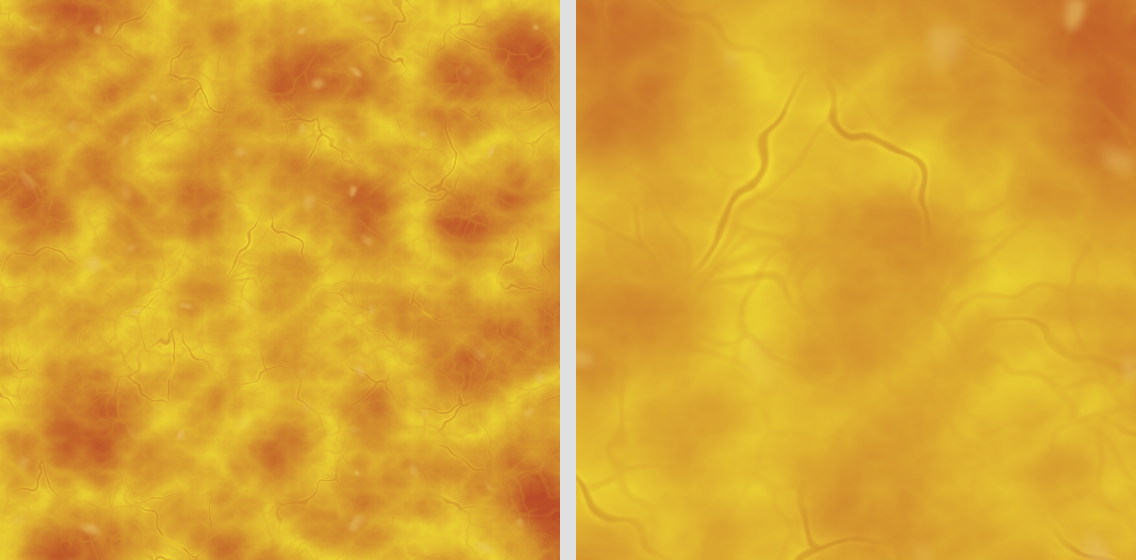
Left, the full canvas; right, a detail of the centre.
Write a WebGL 2 fragment shader that draws this texture.

```glsl
#version 300 es
precision highp float;
// Amber resin: cloudy rust patches in yellow, with fine winding veins and pale flecks.

uniform vec2 u_resolution;
out vec4 fragColor;

// Integer hash of a lattice point, two values in 0..1.
vec2 hash2(vec2 cell) {
    uvec2 v = uvec2(ivec2(cell)) * 1664525u + 1013904223u;
    v.x += v.y * 1664525u;
    v.y += v.x * 1664525u;
    v ^= v >> 16u;
    v.x += v.y * 1664525u;
    v.y += v.x * 1664525u;
    v ^= v >> 16u;
    return vec2(v >> 8u) / 16777216.0;
}

// Gradient noise, roughly -0.6..0.6.
float noise(vec2 p) {
    vec2 i = floor(p), f = p - i;
    vec2 s = f * f * f * (f * (f * 6.0 - 15.0) + 10.0);
    vec4 n;
    for (int k = 0; k < 4; k++) {
        vec2 corner = vec2(k & 1, k >> 1);
        vec2 slope = hash2(i + corner) * 2.0 - 1.0;
        n[k] = dot(slope / max(length(slope), 0.001), f - corner);
    }
    return mix(mix(n.x, n.y, s.x), mix(n.z, n.w, s.x), s.y);
}

// Folded noise with softened creases: low along the folds, high in the patches.
float patches(vec2 p) {
    float sum = 0.0, amp = 1.0;
    for (int k = 0; k < 6; k++) {
        float n = noise(p);
        sum += amp * sqrt(n * n + 0.0025);
        p = p * 2.0 + 17.0;
        amp *= 0.5;
    }
    return sum;
}

// Distance to the nearest border between scattered cells.
float borderDistance(vec2 p) {
    vec2 i = floor(p), f = p - i, nearest = vec2(0.0);
    float best = 9.0, border = 9.0;
    for (int y = -1; y <= 1; y++)
    for (int x = -1; x <= 1; x++) {
        vec2 o = vec2(x, y);
        vec2 r = o + hash2(i + o) - f;
        if (dot(r, r) < best) { best = dot(r, r); nearest = r; }
    }
    for (int y = -2; y <= 2; y++)
    for (int x = -2; x <= 2; x++) {
        vec2 o = vec2(x, y);
        vec2 r = o + hash2(i + o) - f, across = r - nearest;
        if (dot(across, across) > 0.0001)
            border = min(border, dot(0.5 * (r + nearest), normalize(across)));
    }
    return border;
}

void main() {
    float side = min(u_resolution.x, u_resolution.y);
    vec2 uv = gl_FragCoord.xy / side;

    // Cloudy base, wider than tall
    float glow = clamp(1.17 - 1.5 * patches(uv * vec2(3.4, 4.0) + 22.0), 0.0, 1.0);
    vec3 color = mix(vec3(0.73, 0.30, 0.155), vec3(0.915, 0.81, 0.195), glow);

    // Crinkled coordinates shared by veins and flecks, with their local stretch
    vec2 crinkle = 0.045 * vec2(noise(uv * 13.0 + 5.0), noise(uv * 13.0 + 70.0))
                 + 0.011 * vec2(noise(uv * 43.0 + 9.0), noise(uv * 43.0 + 90.0));
    vec2 p = uv + crinkle;
    float stretch = max(0.6, 0.5 * side * (length(dFdx(p)) + length(dFdy(p))));

    // Two faint webs of mid-toned veins, each broken into regions
    for (int k = 0; k < 2; k++) {
        float scale = 13.0 + 8.0 * float(k);
        float web = borderDistance(p * scale + 40.0) / (scale * stretch);
        float region = smoothstep(-0.2, 0.3, noise(uv * 7.0 + 120.0 + 35.0 * float(k)));
        float line = 1.0 - smoothstep(0.0004, 0.004, web);
        color = mix(color, vec3(0.84, 0.60, 0.175), 0.27 * region * line);
    }

    // Sparse thin cracks with a lighter rim, a few of them bright
    float crack = borderDistance(p * 10.0 + 200.0) / (10.0 * stretch);
    float place = noise(uv * 8.0 + 160.0);
    float region = smoothstep(0.0, 0.35, place);
    float rim = smoothstep(0.0015, 0.003, crack) * (1.0 - smoothstep(0.003, 0.007, crack));
    float core = 1.0 - smoothstep(0.0004, 0.0026, crack);
    color += vec3(0.025, 0.035, 0.01) * rim * region;
    color = mix(color, vec3(0.78, 0.51, 0.15), 0.45 * core * region);
    color = mix(color, vec3(0.93, 0.79, 0.16), 0.8 * core * smoothstep(0.43, 0.5, place));

    // Pale soft flecks, at most one per grid cell
    vec2 grid = (uv + 0.5 * crinkle) * 10.0;
    vec2 cell = floor(grid);
    vec2 kind = hash2(cell + 300.0), turn = normalize(hash2(cell + 500.0) - 0.499);
    vec2 d = grid - cell - mix(vec2(0.25), vec2(0.75), hash2(cell + 400.0));
    d = vec2(dot(d, turn), 1.4 * dot(d, vec2(-turn.y, turn.x)));
    float fleck = 1.0 - smoothstep(0.1, 1.0, length(d) / mix(0.1, 0.23, kind.y));
    color = mix(color, vec3(0.91, 0.77, 0.42), 0.55 * fleck * smoothstep(0.3, 1.0, kind.x));

    fragColor = vec4(color, 1.0);
}
```
